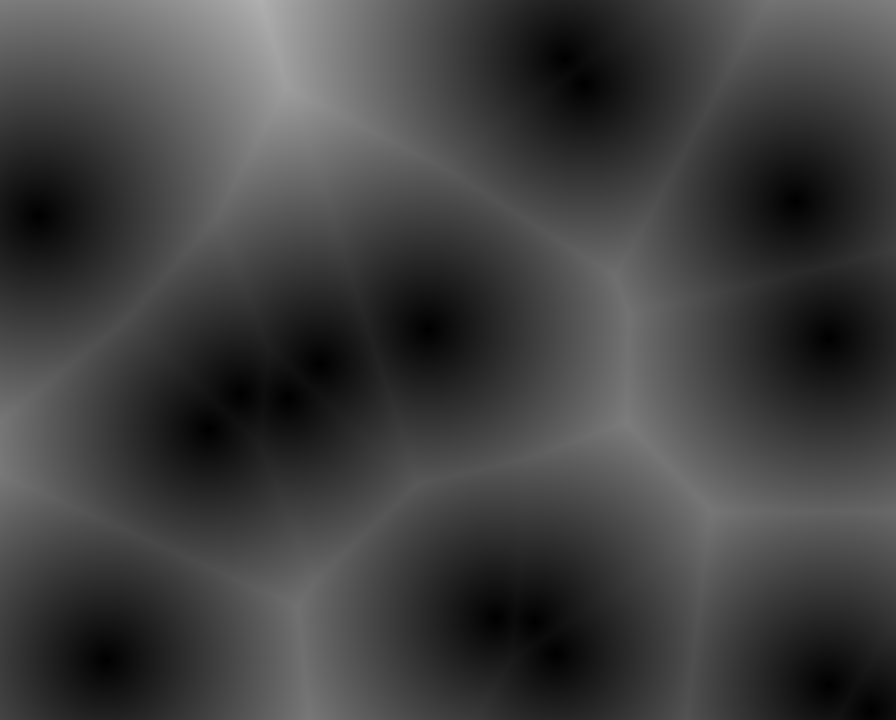
A Shadertoy shader for this texture map:

```glsl
const int   COLUMNS = 3;
const int   ROWS = 3;
const float BRIGHTNESS = 1.6;                    // grey per canvas height of distance
const float JITTER = 0.8;                        // freedom of a cluster in its cell
const float SINK = 0.03;                         // downward shift of all clusters
const float MAX_EXTRA = 3.2;                     // most companions of a cluster
const vec2  STEP_RANGE = vec2(0.03, 0.07);       // spacing inside a cluster
const float ZIGZAG = 0.9;                        // bend of a cluster, radians
const vec3  HASH_RATE = vec3(0.381, 0.217, 0.643);
const vec3  HASH_SEED = vec3(0.32, 0.3, 0.2);
const float TAU = 6.2831853;

// Quadratic sequence: xy places the cluster, z shapes it
vec3 clusterHash(int id) {
    return fract(float(id * id) * HASH_RATE + HASH_SEED);
}

// Distance to the nearest site of one cluster, a short zigzag of points
float clusterDistance(vec2 p, vec2 site, float shape) {
    float nearest = distance(p, site);
    float stride = mix(STEP_RANGE.x, STEP_RANGE.y, fract(shape * 9.0));
    int extra = int(MAX_EXTRA * shape * shape);
    for (int i = 0; i < extra; i++) {
        float angle = TAU * shape + ZIGZAG * float((i + 1) % 2);
        site += stride * vec2(cos(angle), sin(angle));
        nearest = min(nearest, distance(p, site));
    }
    return nearest;
}

// Cellular field over a jittered grid of clusters
float cellField(vec2 p, vec2 canvas) {
    vec2 cellSize = canvas / vec2(COLUMNS, ROWS);
    float nearest = 10.0;
    for (int id = 0; id < COLUMNS * ROWS; id++) {
        vec3 h = clusterHash(id);
        vec2 cell = vec2(id % COLUMNS, id / COLUMNS);
        vec2 site = (cell + 0.5 + JITTER * (h.xy - 0.5)) * cellSize;
        site.y -= SINK;
        nearest = min(nearest, clusterDistance(p, site, h.z));
    }
    return nearest;
}

void mainImage(out vec4 fragColor, in vec2 fragCoord) {
    vec2 p = fragCoord / iResolution.y;
    vec2 canvas = vec2(iResolution.x / iResolution.y, 1.0);
    float grey = BRIGHTNESS * cellField(p, canvas);
    fragColor = vec4(vec3(clamp(grey, 0.0, 1.0)), 1.0);
}
```
